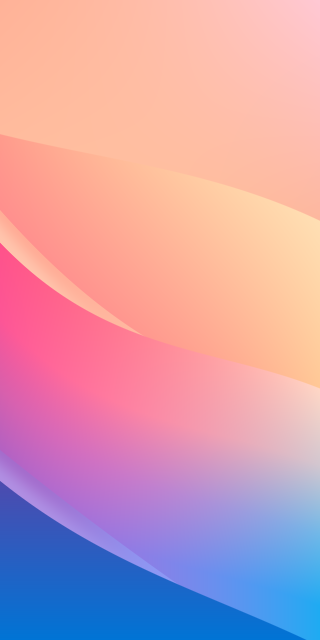
Give the GLSL for this background, as a Shadertoy shader.

```glsl
// Layered translucent sheets in peach, pink and blue, sweeping down to the right.
// Each sheet is bounded by a cubic curve and filled by a smooth colour grid;
// pale folds taper out where two neighbouring curves meet.

// Edge curves: height from the top as cubic coefficients in x
#define BAND_EDGE  vec4(0.2096, 0.1236, -0.0790, 0.0908)
#define FOLD_EDGE  vec4(0.3280, 0.5650, -0.2820, 0.0)
#define PINK_EDGE  vec4(0.3790, 0.5236, -0.5622, 0.2666)
#define LILAC_EDGE vec4(0.7030, 0.4040, -0.0475, 0.0)
#define BLUE_EDGE  vec4(0.7513, 0.4024, -0.2720, 0.1283)
#define EDGE_SOFTNESS 0.8

vec3 rgb(float r, float g, float b) { return vec3(r, g, b) / 255.0; }

float curve(vec4 k, float x) { return k.x + x * (k.y + x * (k.z + x * k.w)); }

// Antialiased coverage of everything below an edge
float below(float depth) {
    float w = EDGE_SOFTNESS / iResolution.y;
    return smoothstep(-w, w, depth);
}

// Quadratic blend passing through left, middle and right colours
vec3 across(vec3 left, vec3 middle, vec3 right, float x) {
    return mix(mix(left, middle, 2.0 * x), mix(middle, right, 2.0 * x - 1.0), x);
}

vec3 skyColor(float x, float h) {
    vec3 top = across(rgb(255., 178., 152.), rgb(255., 189., 171.), rgb(255., 200., 212.), x);
    vec3 low = across(rgb(255., 187., 157.), rgb(255., 190., 160.), rgb(253., 183., 158.), x);
    return mix(top, low, clamp(h, 0.0, 1.0));
}

vec3 bandColor(float x, float h) {
    vec3 top = across(rgb(255., 155., 140.), rgb(255., 196., 158.), rgb(255., 223., 180.), x);
    vec3 low = across(rgb(255., 138., 142.), rgb(255., 155., 143.), rgb(255., 200., 150.), x);
    return mix(top, low, clamp(h, 0.0, 1.0));
}

// Pink to violet to blue, by depth below the sheet's upper edge
vec3 pinkColor(float x, float depth) {
    vec3 rose   = across(rgb(255., 82., 138.), rgb(255., 137., 152.), rgb(255., 215., 198.), x);
    vec3 coral  = across(rgb(252., 85., 150.), rgb(250., 140., 167.), rgb(210., 199., 208.), x);
    vec3 orchid = across(rgb(215., 95., 172.), rgb(190., 130., 208.), rgb(110., 184., 232.), x);
    vec3 violet = across(rgb(172., 97., 198.), rgb(133., 130., 232.), rgb(30., 171., 242.), x);
    vec3 color = mix(rose, coral, clamp(depth / 0.12, 0.0, 1.0));
    color = mix(color, orchid, clamp((depth - 0.12) / 0.11, 0.0, 1.0));
    return mix(color, violet, clamp((depth - 0.23) / 0.11, 0.0, 1.0));
}

void mainImage(out vec4 fragColor, in vec2 fragCoord) {
    vec2 uv = fragCoord / iResolution.xy;
    float x = uv.x;
    float y = 1.0 - uv.y;

    float bandTop  = curve(BAND_EDGE, x);
    float pinkTop  = curve(PINK_EDGE, x);
    float foldIn   = y - curve(FOLD_EDGE, x);
    float lilacIn  = y - curve(LILAC_EDGE, x);
    float blueIn   = y - curve(BLUE_EDGE, x);

    // Upper glow and golden band
    vec3 color = skyColor(x, y / bandTop);
    color = mix(color, bandColor(x, (y - bandTop) / (pinkTop - bandTop)), below(y - bandTop));

    // Peach fold, then the pink sheet over it
    vec3 peach = mix(rgb(255., 172., 150.), rgb(255., 196., 172.), smoothstep(0.0, 0.045, foldIn));
    peach = mix(peach, rgb(255., 184., 160.), smoothstep(0.1, 0.45, x));
    color = mix(color, peach, below(foldIn));
    color = mix(color, pinkColor(x, y - pinkTop), below(y - pinkTop));

    // Lilac fold, then the blue sheet over it
    vec3 lilac = mix(rgb(165., 108., 204.), rgb(176., 142., 226.), smoothstep(0.0, 0.045, lilacIn));
    lilac = mix(lilac, rgb(140., 153., 245.), smoothstep(0.05, 0.55, x));
    color = mix(color, lilac, below(lilacIn));
    vec3 blue = mix(rgb(78., 74., 174.), rgb(0., 116., 213.), clamp((y - 0.75) * 4.0, 0.0, 1.0));
    color = mix(color, blue, below(blueIn));

    fragColor = vec4(color, 1.0);
}
```
